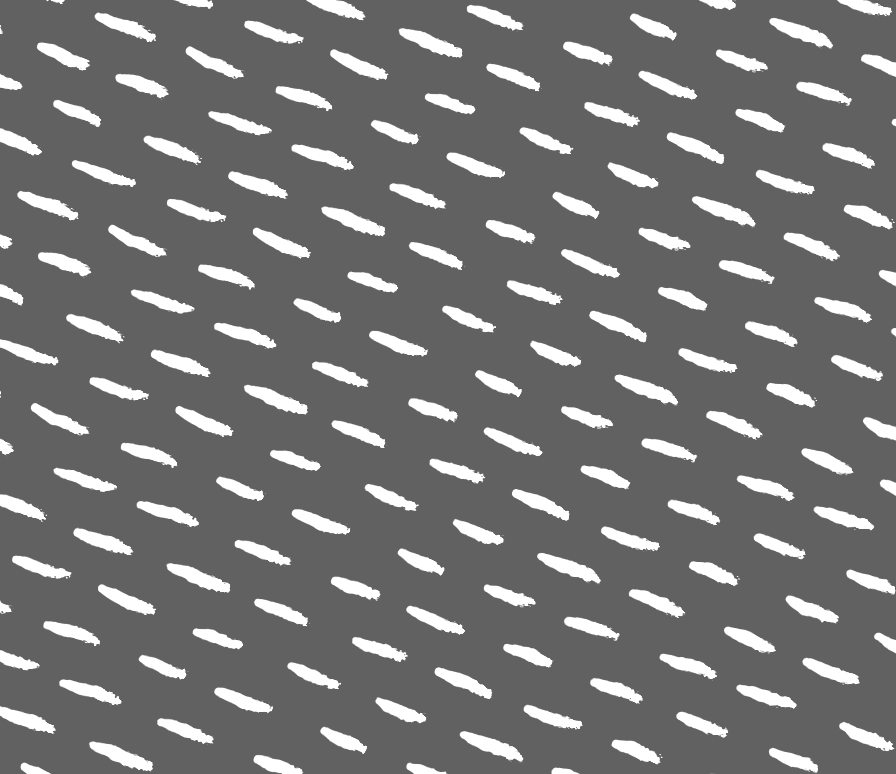
A WebGL 2 fragment shader for this pattern:

```glsl
#version 300 es
precision highp float;

uniform vec2 u_resolution;
out vec4 outColor;

const vec3 GREY = vec3(0.38);
const vec3 WHITE = vec3(1.0);

// Lattice in canvas heights, y pointing down
const vec2 ORIGIN = vec2(0.157, 0.033);
const vec2 ALONG_ROW = vec2(0.1156, 0.0456);
const vec2 NEXT_ROW = vec2(0.0328, 0.0804);
const float ROWS_PER_REPEAT = 4.0;
const float REPEAT_SHIFT = 2.0;

const float SLANT = 0.36;
const float HALF_LENGTH = 0.0325;
const float HALF_WIDTH = 0.0083;

float hash(vec2 p) {
    return fract(sin(dot(p, vec2(127.1, 311.7))) * 43758.5453);
}

// Random value in -1..1 for one dash property
float vary(vec2 id, float salt) {
    return 2.0 * hash(id + salt * vec2(17.3, 5.9)) - 1.0;
}

float noise(vec2 p) {
    vec2 i = floor(p);
    vec2 f = fract(p);
    f = f * f * (3.0 - 2.0 * f);
    float top = mix(hash(i), hash(i + vec2(1.0, 0.0)), f.x);
    float bottom = mix(hash(i + vec2(0.0, 1.0)), hash(i + vec2(1.0, 1.0)), f.x);
    return mix(top, bottom, f.y);
}

vec2 rotate(vec2 p, float angle) {
    float c = cos(angle);
    float s = sin(angle);
    return vec2(c * p.x + s * p.y, c * p.y - s * p.x);
}

// Rows recur every few steps, moved sideways
vec2 motifId(vec2 cell) {
    float block = floor(cell.y / ROWS_PER_REPEAT);
    return vec2(cell.x + REPEAT_SHIFT * block, cell.y - ROWS_PER_REPEAT * block);
}

// Brush dash: bent capsule with a tapered, ragged outline
float dashDistance(vec2 p, vec2 id) {
    p = rotate(p, SLANT + 0.06 * vary(id, 1.0));
    float halfLength = HALF_LENGTH * (1.0 + 0.17 * vary(id, 2.0));
    float t = clamp(p.x / halfLength, -1.0, 1.0);

    float bend = 0.0022 * vary(id, 3.0) * (t * t - 0.4);
    float wave = 0.0009 * vary(id, 4.0) * sin(4.5 * t);
    float taper = 1.0 - 0.36 * t * t;
    float radius = HALF_WIDTH * taper * (1.0 + 0.08 * vary(id, 5.0));

    // Soft lumps everywhere, torn bristle marks towards the right
    vec2 seed = 31.0 * id;
    float lumps = noise(p * 110.0 + seed) - 0.5;
    float bristles = noise(p * vec2(330.0, 420.0) + seed) - 0.5;
    float tear = mix(0.0008, 0.0048, smoothstep(-0.2, 1.0, t));
    radius += 0.0022 * lumps + tear * bristles;

    return length(vec2(p.x - t * halfLength, p.y - bend - wave)) - radius;
}

// Nearest dash among the neighbouring lattice cells
float patternDistance(vec2 p) {
    mat2 lattice = mat2(ALONG_ROW, NEXT_ROW);
    vec2 nearest = floor(inverse(lattice) * (p - ORIGIN) + 0.5);
    float d = 1.0;
    for (int y = -1; y <= 1; y++) {
        for (int x = -1; x <= 1; x++) {
            vec2 cell = nearest + vec2(x, y);
            vec2 id = motifId(cell);
            vec2 jitter = 0.09 * vary(id, 6.0) * ALONG_ROW;
            jitter.y += 0.002 * vary(id, 7.0);
            vec2 center = ORIGIN + lattice * cell + jitter;
            d = min(d, dashDistance(p - center, id));
        }
    }
    return d;
}

void main() {
    vec2 p = gl_FragCoord.xy / u_resolution.y;
    p.y = 1.0 - p.y;
    float edge = 0.75 / u_resolution.y;
    float ink = 1.0 - smoothstep(-edge, edge, patternDistance(p));
    outColor = vec4(mix(GREY, WHITE, ink), 1.0);
}
```
